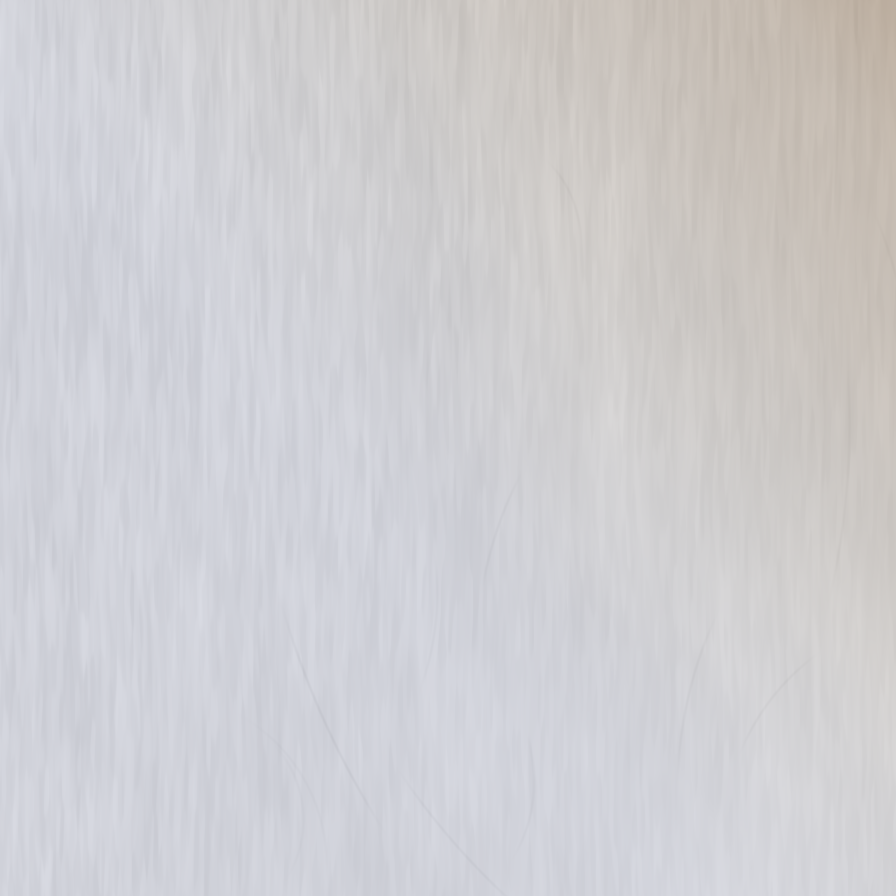
A WebGL 2 fragment shader for this texture:

```glsl
#version 300 es
precision highp float;
// Pale brushed metal: soft vertical grain, a cool-to-warm sheen and faint hairline scratches.

uniform vec2 u_resolution;
out vec4 fragColor;

const vec3 COOL = vec3(0.816, 0.823, 0.854);
const vec3 NEUTRAL = vec3(0.813, 0.805, 0.800);
const vec3 WARM = vec3(0.768, 0.728, 0.685);
const vec2 SHEEN_AXIS = vec2(0.75, 0.60);   // direction in which the tint warms
const vec2 FINE_GRAIN = vec2(230.0, 22.0);  // cells across and up the canvas
const vec2 LONG_GRAIN = vec2(130.0, 8.0);
const vec2 SOFT_GRAIN = vec2(36.0, 8.0);
const float GRAIN_CONTRAST = 0.036;
const float MOTTLE_CONTRAST = 0.008;
const int SCRATCHES = 12;
const float SCRATCH_WIDTH = 0.0022;
const float SCRATCH_DEPTH = 0.032;

vec2 hash22(vec2 p) {
    uvec2 q = uvec2(ivec2(p)) * uvec2(1597u, 3812u);
    uint n = (q.x ^ (q.y + 7919u)) * 747796u + 28913u;
    n = (n ^ (n >> 15)) * 73245u;
    n ^= n >> 13;
    n *= 99991u;
    n ^= n >> 16;
    return vec2(n & 65535u, n >> 16) / 65535.0;
}

// Cellular noise with blended cells, centred on zero.
float cellGrain(vec2 p) {
    vec2 cell = floor(p);
    float total = 0.0, weights = 0.0;
    for (int j = -1; j <= 1; j++) {
        for (int i = -1; i <= 1; i++) {
            vec2 id = cell + vec2(i, j);
            vec2 offset = id + hash22(id + 300.0) - p;
            float weight = exp(-7.0 * dot(offset, offset));
            total += weight * (hash22(id + 900.0).x - 0.5);
            weights += weight;
        }
    }
    return total / weights;
}

// Broad diagonal clouding from layered sines.
float mottle(vec2 p) {
    float sum = 0.0, amplitude = 0.6;
    vec2 q = vec2(p.x + 0.6 * p.y, p.y - 0.3 * p.x) * vec2(13.0, 6.0);
    for (int i = 0; i < 4; i++) {
        sum += amplitude * sin(q.x + 1.3 * sin(q.y + float(i)));
        q = mat2(0.9, 0.44, -0.44, 0.9) * q * 1.7 + 2.1;
        amplitude *= 0.65;
    }
    return sum;
}

// One thin arc whose ends fade out.
float scratch(vec2 p, float id) {
    vec2 middle = hash22(vec2(id, 41.0));
    vec2 shape = hash22(vec2(id, 57.0));
    vec2 fade = hash22(vec2(id, 73.0));
    float radius = mix(0.12, 1.1, shape.x * shape.x);
    float halfLength = mix(0.05, 0.19, fade.x);
    float facing = (shape.y - 0.5) * 1.5 + (fade.y > 0.5 ? 3.14159 : 0.0);
    vec2 axis = vec2(cos(facing), sin(facing));
    vec2 fromCentre = p - middle + radius * axis;
    float across = abs(length(fromCentre) - radius);
    float turn = atan(axis.x * fromCentre.y - axis.y * fromCentre.x, dot(axis, fromCentre));
    float ends = 1.0 - smoothstep(0.4, 1.0, abs(turn) * radius / halfLength);
    float line = 1.0 - smoothstep(0.0, SCRATCH_WIDTH + 0.5 / u_resolution.y, across);
    return line * ends * mix(0.35, 1.0, fade.y);
}

void main() {
    vec2 uv = gl_FragCoord.xy / u_resolution;
    float clouds = mottle(uv);

    // Tint of the reflected light
    float sheen = dot(uv, SHEEN_AXIS) + 0.012 * clouds;
    vec3 colour = mix(COOL, NEUTRAL, smoothstep(0.52, 0.97, sheen));
    colour = mix(colour, WARM, smoothstep(0.80, 1.32, sheen));

    // Pale glow at the lower right, thin vertical gleam and darker corner
    colour += 0.022 * smoothstep(0.55, 0.95, uv.x) * (1.0 - smoothstep(0.0, 0.6, uv.y));
    float gleam = exp(-pow((uv.x - 0.69) / 0.022, 2.0) - pow((uv.y - 0.64) / 0.22, 2.0));
    colour += 0.018 * gleam;
    colour -= vec3(0.03, 0.045, 0.06) * smoothstep(1.22, 1.36, sheen);

    // Brushed grain, softer toward the lower right
    vec2 grainUv = uv + vec2(0.0012 * sin(uv.y * 17.0 + uv.x * 9.0), 0.0);
    float grain = 0.95 * cellGrain(grainUv * FINE_GRAIN)
                + 0.75 * cellGrain(grainUv * LONG_GRAIN)
                + 0.35 * cellGrain(grainUv * SOFT_GRAIN);
    float strength = mix(1.0, 0.6, smoothstep(0.3, 1.2, uv.x + 0.5 * (1.0 - uv.y)));
    colour += GRAIN_CONTRAST * strength * grain + MOTTLE_CONTRAST * clouds;

    // Hairline scratches
    float marks = 0.0;
    for (int i = 0; i < SCRATCHES; i++) {
        marks = max(marks, scratch(uv, float(i)));
    }
    colour -= SCRATCH_DEPTH * marks;

    fragColor = vec4(clamp(colour, 0.0, 1.0), 1.0);
}
```
